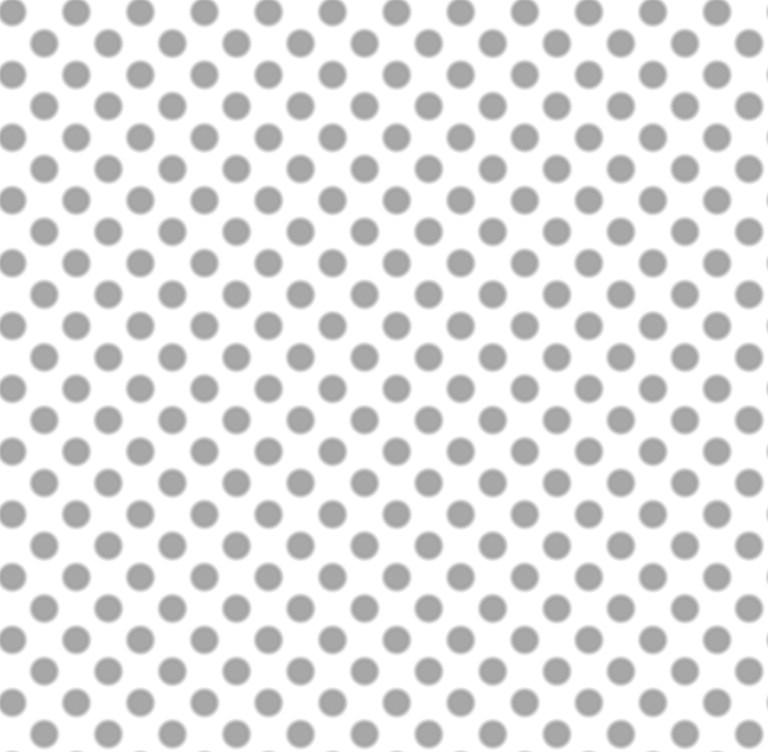
Write a Shadertoy shader that draws this pattern.

```glsl
// Staggered grid of soft-edged grey dots on white.

const vec2 PERIOD = vec2(0.0852, 0.0835);       // in canvas heights
const vec2 FIRST_CENTRE = vec2(0.0163, 0.0160); // from the top left
const float CORE_RADIUS = 0.0142;
const float HALO_RADIUS = 0.0224;
const vec3 PAPER = vec3(1.0);
const vec3 DOT_GREY = vec3(0.655);

// Distance to the nearest point of a rectangular lattice through the origin
float latticeDistance(vec2 p, vec2 period) {
    return length(p - period * round(p / period));
}

// Two lattices, half a period apart, form the stagger
float staggeredDistance(vec2 p, vec2 period) {
    return min(latticeDistance(p, period),
               latticeDistance(p - 0.5 * period, period));
}

// Flat core with a faintly darker rim, fading into the paper
vec3 shadeDot(float dist, float core, float halo) {
    float rim = 1.0 - smoothstep(0.0, 0.16 * core, abs(dist - 0.9 * core));
    vec3 ink = DOT_GREY - 0.015 * rim;
    return mix(ink, PAPER, smoothstep(core, halo, dist));
}

void mainImage(out vec4 fragColor, in vec2 fragCoord) {
    // Canvas-height units, measured from the top left
    vec2 p = vec2(fragCoord.x, iResolution.y - fragCoord.y) / iResolution.y;
    float dist = staggeredDistance(p - FIRST_CENTRE, PERIOD);
    fragColor = vec4(shadeDot(dist, CORE_RADIUS, HALO_RADIUS), 1.0);
}
```
